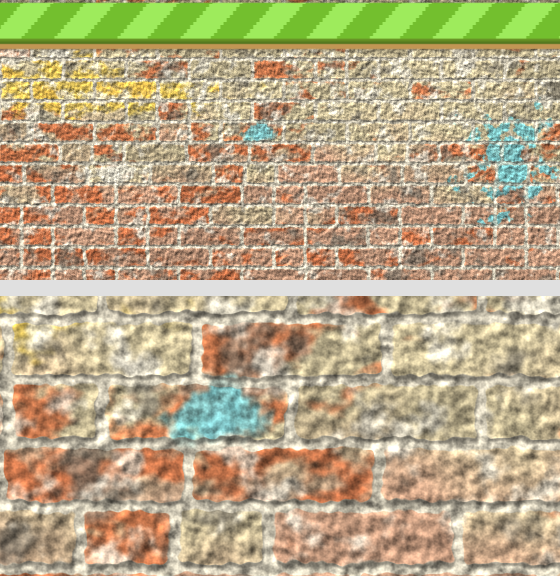
Top, the full canvas; bottom, a detail of the centre.
This texture is drawn by a WebGL 2 fragment shader. Its source:

```glsl
#version 300 es
precision highp float;

uniform vec2 u_resolution;
out vec4 fragColor;

// Lengths are fractions of the canvas height, y runs downwards
#define BRICK vec2(0.2253, 0.0745)
#define FIRST_COURSE 0.211
#define MORTAR_WIDTH 0.013
#define SPLIT_CHANCE 0.16
#define GRAIN_SCALE 46.0
#define RELIEF 0.75
#define BAND_TOP 0.010
#define BAND_BOTTOM 0.138
#define LIP_BOTTOM 0.157
#define LEDGE_BOTTOM 0.175
#define STRIPE_PERIOD 0.2253
#define STRIPE_STEP 0.013

const vec3 MORTAR = vec3(0.82, 0.79, 0.71);
const vec3 STONE = vec3(0.73, 0.68, 0.54);
const vec3 CLAY = vec3(0.70, 0.54, 0.44);
const vec3 RUST = vec3(0.73, 0.38, 0.22);
const vec3 SOOT = vec3(0.43, 0.41, 0.37);
const vec3 CHALK = vec3(0.85, 0.83, 0.77);
const vec3 YELLOW = vec3(0.87, 0.74, 0.29);
const vec3 CYAN = vec3(0.42, 0.76, 0.79);
const vec3 LIME = vec3(0.62, 0.92, 0.36);
const vec3 LEAF = vec3(0.45, 0.75, 0.18);
const vec3 MOSS = vec3(0.36, 0.51, 0.13);
const vec3 LEDGE = vec3(0.76, 0.59, 0.33);

vec2 hash2(vec2 p) {
    vec3 q = fract(p.xyx * vec3(0.1031, 0.1030, 0.0973));
    q += dot(q, q.yzx + 33.33);
    return fract((q.xx + q.yz) * q.zy);
}

float corner(vec2 cell, vec2 f, vec2 o) {
    float angle = 6.2832 * hash2(cell + o).x;
    return dot(vec2(cos(angle), sin(angle)), f - o);
}

float gradientNoise(vec2 p) {
    vec2 i = floor(p), f = p - i;
    vec2 s = f * f * f * (f * (f * 6.0 - 15.0) + 10.0);
    float a = mix(corner(i, f, vec2(0, 0)), corner(i, f, vec2(1, 0)), s.x);
    float b = mix(corner(i, f, vec2(0, 1)), corner(i, f, vec2(1, 1)), s.x);
    return mix(a, b, s.y);
}

float fbm(vec2 p) {
    float sum = 0.0, amp = 0.7;
    for (int i = 0; i < 4; i++) {
        sum += amp * gradientNoise(p);
        p = mat2(1.6, 1.2, -1.2, 1.6) * p + 7.3;
        amp *= 0.55;
    }
    return sum;
}

// Signed distance to the nearest brick, and its id
float brickDistance(vec2 p, out vec2 id) {
    vec2 q = vec2(p.x, p.y - FIRST_COURSE) / BRICK;
    float course = floor(q.y);
    q.x -= 0.5 * mod(course, 2.0) - 0.16 * smoothstep(3.0, 6.0, course);
    id = vec2(floor(q.x), course);
    vec2 f = q - id, size = BRICK;
    if (hash2(id + 71.0).x < SPLIT_CHANCE) {
        float side = step(0.5, f.x);
        f.x = 2.0 * f.x - side;
        size.x *= 0.5;
        id.x += 0.5 * side;
    }
    vec2 d = abs(f - 0.5) * size - 0.5 * (size - MORTAR_WIDTH) + 0.006;
    return length(max(d, 0.0)) + min(max(d.x, d.y), 0.0) - 0.006;
}

// Ragged patch of old paint
float paint(vec2 p, vec2 centre, vec2 radius, float ragged) {
    return smoothstep(0.0, 0.3, 1.0 - length((p - centre) / radius) + ragged);
}

vec3 brickColour(vec2 p, vec2 id) {
    vec2 tone = hash2(id * 2.0 + 40.0), kind = hash2(id * 2.0 + 97.0);
    float broad = fbm(p * 3.0), blotch = fbm(p * vec2(9.0, 14.0) + id * 3.7);
    vec3 c = mix(STONE, CLAY, smoothstep(0.45, 0.75, p.y + 0.25 * broad + 0.3 * (tone.x - 0.5)));
    float rusty = exp(-24.0 * pow(p.y - 0.52, 2.0)) * 0.25 + 0.2 * smoothstep(0.6, 0.8, p.y) - 0.22 * p.x;
    c = mix(c, RUST, 0.85 * smoothstep(0.0, 0.3, blotch + rusty + 0.8 * (tone.y - 0.55)));
    c = mix(c, YELLOW, 0.85 * step(0.35, kind.x) * paint(p, vec2(0.35, 0.31), vec2(0.5, 0.13), blotch - 0.15));
    c = mix(c, SOOT, 0.7 * smoothstep(0.12, 0.45, fbm(p * 11.0 + 31.0) + 0.5 * (kind.y - 0.6)));
    c = mix(c, CHALK, 0.75 * smoothstep(0.1, 0.4, fbm(p * 13.0 + 59.0) + 0.2 * (0.75 - p.y)));
    return c * (0.92 + 0.16 * kind.x);
}

vec3 wall(vec2 p, float px) {
    vec2 warped = p + 0.005 * vec2(gradientNoise(p * 24.0), gradientNoise(p * 24.0 + 50.0));
    vec2 id, unused;
    float rough = 0.005 * gradientNoise(p * 75.0);
    float d = brickDistance(warped, id) + rough;
    float above = brickDistance(warped - vec2(0.002, 0.006), unused) + rough;
    float face = smoothstep(px, -px, d);
    vec3 c = mix(MORTAR, brickColour(p, id), face * 0.95);

    // Later paint crosses the joints
    float ragged = fbm(p * 12.0 + 17.0);
    float cyan = max(paint(p, vec2(1.82, 0.58), vec2(0.16, 0.21), 1.8 * ragged - 0.25),
                     paint(p, vec2(0.93, 0.47), vec2(0.06, 0.04), ragged));
    c = mix(c, CYAN, cyan * (0.25 + 0.55 * face));
    c = mix(c, CHALK, 0.8 * paint(p, vec2(0.42, 0.62), vec2(0.13, 0.035), ragged));

    // Shadow under bricks, raised edges and gritty relief
    c *= 1.0 - 0.36 * (1.0 - face) * smoothstep(0.002, -0.004, above);
    c *= 1.0 + 0.10 * face * smoothstep(-0.009, 0.0, d);
    vec2 g = p * GRAIN_SCALE;
    float grain = fbm(g);
    c *= 1.0 + RELIEF * (grain - fbm(g + vec2(0.22, 0.3))) + 0.16 * grain;
    return c * (1.0 - 0.4 * smoothstep(0.3, 0.65, fbm(p * 34.0 + 11.0)));
}

// Slanted stripes with stepped edges
vec3 stripes(vec2 p, float px) {
    float stepped = (floor(p.y / STRIPE_STEP) + 0.5) * STRIPE_STEP;
    float phase = fract((p.x + 0.87 * stepped) / STRIPE_PERIOD - 0.63);
    float edge = (0.26 - abs(phase - 0.5)) * STRIPE_PERIOD;
    return mix(LIME, LEAF, smoothstep(-px, px, edge));
}

void main() {
    vec2 p = vec2(gl_FragCoord.x, u_resolution.y - gl_FragCoord.y) / u_resolution.y;
    float px = 1.0 / u_resolution.y;
    vec3 c = wall(p, px);
    c *= 1.0 - 0.25 * smoothstep(0.02, 0.0, p.y - LEDGE_BOTTOM);

    // Striped band, its dark lip and the ledge below
    vec3 lip = MOSS * mix(1.15, 0.88, smoothstep(BAND_BOTTOM, LIP_BOTTOM, p.y));
    vec3 trim = mix(stripes(p, px), lip, smoothstep(-px, px, p.y - BAND_BOTTOM));
    trim = mix(trim, LEDGE, smoothstep(-px, px, p.y - LIP_BOTTOM));
    float cover = smoothstep(-px, px, p.y - BAND_TOP) * smoothstep(px, -px, p.y - LEDGE_BOTTOM);
    fragColor = vec4(clamp(mix(c, trim, cover), 0.0, 1.0), 1.0);
}
```
